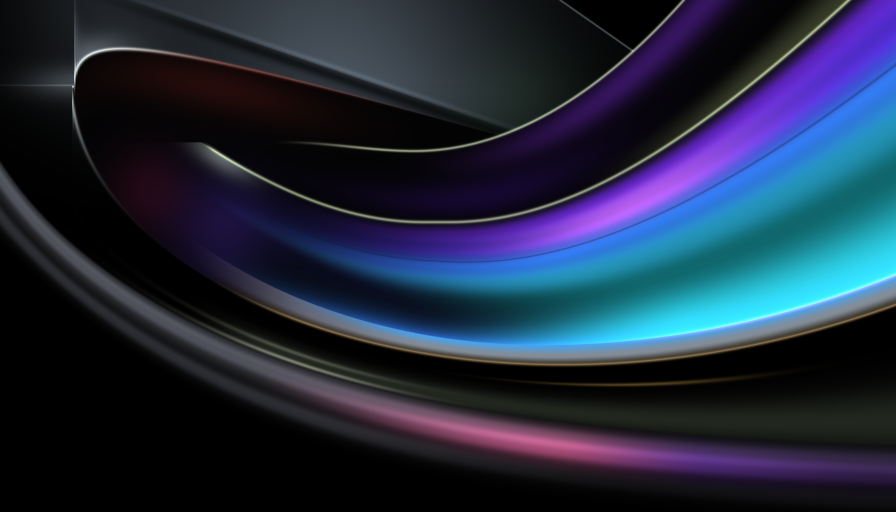
Write a Shadertoy shader that draws this background.

```glsl
// Glossy dark ribbons sweeping around an iridescent bowl.
// Each rim is a height curve over x; the space between two curves is
// shaded by its relative depth, with bell-shaped lights laid on top.

float bell(float v, float width) { return exp(-v * v / (width * width)); }

// Height offset from a curve turned into distance in canvas heights
float dist(float d) {
    return d / max(length(vec2(dFdx(d), dFdy(d))) * iResolution.y, 1.0);
}

float cover(float d) {
    float w = 0.8 / iResolution.y;
    return smoothstep(-w, w, d);
}

// Elliptic arc left of the lowest point, parabola right of it
float bowl(float x, vec2 low, vec2 radii, float rise) {
    float d = x - low.x;
    float e = clamp(-d / radii.x, 0.0, 1.0);
    return low.y + radii.y * (1.0 - sqrt(1.0 - e * e)) + rise * pow(max(d, 0.0), 2.0);
}

// Purple to blue to teal to cyan across the bowl
vec3 iridescence(float t, float x) {
    vec3 violet = mix(vec3(0.30, 0.16, 0.80), vec3(0.72, 0.37, 0.95), bell(x - 1.24, 0.24));
    vec3 c = mix(vec3(0.07, 0.05, 0.12), vec3(0.36, 0.13, 0.74), smoothstep(0.01, 0.10, t));
    c = mix(c, violet, smoothstep(0.08, 0.21, t));
    c = mix(c, vec3(0.18, 0.46, 0.90), smoothstep(0.23, 0.38, t));
    c = mix(c, vec3(0.13, 0.57, 0.71), smoothstep(0.38, 0.54, t));
    c = mix(c, vec3(0.05, 0.39, 0.41), smoothstep(0.52, 0.67, t));
    return mix(c, vec3(0.17, 0.82, 0.90), smoothstep(0.68, 0.95, t));
}

// Grey metal sheet behind the ribbons
vec3 backPanel(float x, float y) {
    float ridge = y - 1.0 + 0.34 * (x - 0.251);
    float wedge = dist(y - 1.0 + 0.7 * (x - 1.096));
    vec3 c = vec3(0.29, 0.33, 0.37) * bell(x - 0.68, 0.36);
    c *= mix(0.65, 1.0 - 1.6 * max(ridge, 0.0), cover(ridge));
    c *= 1.0 - 0.6 * bell(ridge + 0.012, 0.012) + 0.3 * bell(ridge - 0.006, 0.005);
    c += vec3(0.09, 0.10, 0.11) * smoothstep(0.65, 1.0, y) * bell(x - 0.2, 0.18);
    c += vec3(0.02, 0.05, 0.02) * bell(length(vec2(x - 1.02, y - 0.8)), 0.12);
    c *= smoothstep(0.55, 0.85, y) * (1.0 - 0.95 * cover(wedge));
    return c + vec3(0.25, 0.28, 0.28) * bell(wedge, 0.002) * step(1.0, x);
}

// Lower sweeping band and the dark gap above it
vec3 lowerBand(float x, float y, float gapTop) {
    float top = 0.11 + 0.53 * exp(-1.9 * x) + 0.045 * exp(-12.0 * x);
    float bottom = -0.05 + 0.582 * exp(-1.8 * x);
    float s = (y - bottom) / (top - bottom);
    float q = (y - top) / max(gapTop - top, 0.01);
    float sheen = 0.85 * bell(s - 0.8, 0.2) + 0.4 * bell(s - 0.3, 0.13) + 0.12;
    vec3 band = vec3(0.36, 0.37, 0.41) * sheen * mix(1.0, 0.35, smoothstep(0.5, 1.3, x));
    vec3 glow = mix(vec3(0.68, 0.27, 0.45), vec3(0.30, 0.13, 0.48), smoothstep(1.08, 1.4, x));
    band += glow * bell(s - 0.66, 0.2) * smoothstep(0.45, 1.1, x) * (1.0 - 0.5 * smoothstep(1.3, 1.75, x));
    band *= smoothstep(-0.08, 0.28, s) * (0.95 + 0.05 * sin(s * 38.0));
    // Olive streaks and a fine gold thread in the gap
    vec3 gap = vec3(0.13, 0.15, 0.12) * bell(q - 0.18, 0.24) * smoothstep(0.35, 0.55, x);
    gap += vec3(0.40, 0.40, 0.36) * bell(x - 0.58, 0.2) * bell(q - 0.1, 0.2) * pow(0.5 + 0.5 * sin(q * 28.0), 2.0);
    gap += vec3(0.32, 0.25, 0.10) * bell(q - 0.67, 0.025) * bell(x - 1.25, 0.2);
    return mix(band, gap, smoothstep(0.96, 1.04, s));
}

void mainImage(out vec4 fragColor, in vec2 fragCoord) {
    vec2 p = fragCoord / iResolution.xy * vec2(1.753, 1.0);
    float x = p.x, y = p.y;

    // Rim curves, from the top down
    float u = sqrt(max(x - 0.145, 0.0));
    float shoulder = 0.982 - 0.29 * u * u - 0.152 * exp(-3.6 * u);
    float c = x - 0.81;
    float crest = 0.705 + (c > 0.0 ? 1.06 * c * c : 0.017 * smoothstep(0.0, 0.25, -c));
    float e = max(abs(x - 0.855) - 0.025, 0.0);
    float fold = sqrt(0.634 + 1.44 * e * e) - 0.23;
    float lip = bowl(x, vec2(1.06, 0.326), vec2(0.95, 0.68), 0.285);
    float keel = bowl(x, vec2(1.10, 0.287), vec2(0.96, 0.55), 0.275);
    float top = max(shoulder, crest);

    float dTop = dist(top - y), dCrest = dist(crest - y);
    float dFold = dist(fold - y), dLip = dist(lip - y), dKeel = dist(y - keel);
    float outline = min(dTop, dKeel);

    vec3 col = backPanel(x, y) + lowerBand(x, y, keel);
    col += vec3(0.26, 0.28, 0.30) * bell(outline, 0.035) * bell(length(p - vec2(0.15, 0.89)), 0.1);

    // Dark ribbon body with faint red and violet reflections
    vec3 dark = vec3(0.012, 0.012, 0.016);
    dark += vec3(0.13, 0.035, 0.025) * bell(top - y - 0.05, 0.05) * bell(x - 0.42, 0.22);
    dark += vec3(0.12, 0.02, 0.06) * bell(length(p - vec2(0.29, 0.63)), 0.08);
    dark += vec3(0.09, 0.05, 0.20) * bell(length(p - vec2(0.43, 0.55)), 0.1);

    // Inner fold between crest and fold rim
    float f = (crest - y) / max(crest - fold, 0.01);
    vec3 inner = dark + vec3(0.20, 0.07, 0.36) * bell(f - 0.2, 0.2) * smoothstep(0.75, 1.25, x);
    inner += vec3(0.07, 0.02, 0.17) * bell(f - 0.7, 0.25) * bell(x - 0.95, 0.25);
    inner += vec3(0.20, 0.22, 0.14) * smoothstep(0.75, 1.0, f) * smoothstep(1.1, 1.5, x);

    // Iridescent bowl; light fades leftwards, sooner near the lip
    float t = (fold - y) / max(fold - lip, 0.01);
    float reach = 0.3 * smoothstep(0.45, 0.85, t) - 0.12 * bell(t - 0.46, 0.12);
    vec3 basin = iridescence(t, x) * smoothstep(0.5 + reach, 1.18 + 0.6 * reach, x);
    basin *= 1.0 + 0.05 * sin(t * 55.0) * bell(t - 0.25, 0.25) - 0.25 * bell(t - 0.34, 0.006);
    basin += dark + vec3(0.04, 0.04, 0.15) * bell(t - 0.4, 0.3) * bell(x - 0.7, 0.25);
    basin += vec3(0.14, 0.36, 0.70) * exp(-max(-dLip, 0.0) / 0.022) * smoothstep(0.38, 0.8, x) * (1.0 - 0.6 * smoothstep(0.95, 1.4, x));
    basin += vec3(0.36, 0.40, 0.37) * bell(dFold, 0.03) * bell(length(p - vec2(0.43, 0.69)), 0.07);

    // Pale lip running from blue to warm brown
    float v = clamp((lip - y) / max(lip - keel, 0.01), 0.0, 1.0);
    vec3 edge = mix(vec3(0.28, 0.62, 0.90), vec3(0.50, 0.54, 0.58), smoothstep(0.0, 0.55, v));
    edge = mix(mix(vec3(0.36, 0.36, 0.42), edge, smoothstep(0.5, 0.85, x)), vec3(0.20, 0.17, 0.12), smoothstep(0.55, 1.0, v));
    edge = dark + edge * smoothstep(0.36, 0.62, x);

    vec3 body = mix(dark, mix(inner, basin, cover(dFold)), cover(dCrest));
    body = mix(body, edge, cover(dLip));
    col = mix(col, body, cover(outline));

    // Thin bright rims
    col += vec3(0.62, 0.66, 0.64) * bell(outline, 0.0035) * bell(length(p - vec2(0.2, 0.87)), 0.17);
    col += vec3(0.30, 0.10, 0.07) * bell(dTop, 0.003) * bell(x - 0.5, 0.2);
    col += vec3(0.55, 0.60, 0.48) * bell(dCrest, 0.0028) * smoothstep(0.52, 0.75, x);
    col += vec3(0.52, 0.57, 0.42) * bell(dFold, 0.0032) * smoothstep(0.395, 0.42, x);
    col += vec3(0.35, 0.12, 0.45) * bell(dLip, 0.004) * smoothstep(1.1, 1.5, x);
    col += vec3(0.36, 0.29, 0.18) * bell(dKeel, 0.003) * smoothstep(0.4, 0.6, x);
    fragColor = vec4(clamp(col, 0.0, 1.0), 1.0);
}
```
